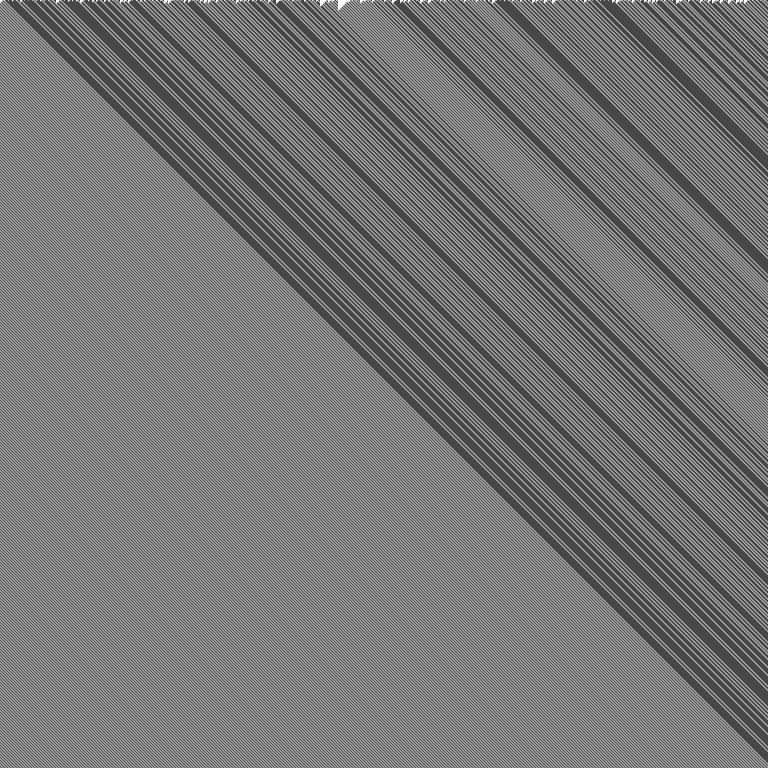
Give the GLSL for this pattern, as a three.js fragment shader.

```glsl
varying vec2 vUv;

const float CELLS = 768.0;
const float LINE_SPACING = 3.0;
const float SCATTER_SPACING = 4.0;
const vec3 SLATE = vec3(0.28);
const vec3 CHALK = vec3(0.97);
const vec3 TOOTH_WHITE = vec3(1.0);

float hash(float n) {
  n = fract(n * 0.1031);
  n *= n + 33.33;
  return fract(n * (n + n));
}

// 1 inside a band of diagonals, 0 outside
float band(float cell, float center, float halfWidth) {
  return step(abs(cell - center), halfWidth);
}

// Wide gaps that read as dark bands
float darkBands(float cell) {
  float gaps = band(cell, 11.0, 4.0) + band(cell, 26.0, 2.0);
  gaps += band(cell, 45.0, 2.0) + band(cell, 68.0, 4.0);
  gaps += band(cell, 87.0, 3.0) + band(cell, 130.0, 3.0);
  gaps += band(cell, 187.0, 4.0) + band(cell, 276.0, 4.0);
  gaps += band(cell, 396.0, 3.0) + band(cell, 499.0, 6.0);
  gaps += band(cell, 603.0, 5.0);
  return min(gaps, 1.0);
}

// Bands where the lines stay as dense as in the plain field
float denseBands(float cell) {
  return min(band(cell, 348.0, 22.0) + band(cell, 475.0, 10.0), 1.0);
}

float regularLine(float cell) {
  return 1.0 - step(0.5, mod(cell, LINE_SPACING));
}

// Lines shifted within their slots, with a few left out
float scatteredLine(float cell) {
  float slot = floor(cell / SCATTER_SPACING);
  float shift = step(0.5, hash(slot + 17.0));
  float onLine = band(cell, slot * SCATTER_SPACING + shift, 0.25);
  return onLine * step(hash(slot + 251.0), 0.94);
}

// Regular lines below the main diagonal, scattered ones above it
float litCell(float cell) {
  float regular = regularLine(cell);
  float mixed = mix(scatteredLine(cell), regular, denseBands(cell));
  mixed *= 1.0 - darkBands(cell);
  return mix(regular, mixed, step(6.0, cell));
}

// Integral of a unit tent, the footprint of a square pixel on a diagonal
float tentIntegral(float t) {
  t = clamp(t, -1.0, 1.0);
  return 0.5 + t - 0.5 * t * abs(t);
}

float diagonalLines(float position, float footprint) {
  float coverage = 0.0;
  float base = floor(position);
  for (int i = -5; i <= 5; i++) {
    float cell = base + float(i);
    float start = (cell - position) / footprint;
    float end = (cell + 1.0 - position) / footprint;
    coverage += litCell(cell) * (tentIntegral(end) - tentIntegral(start));
  }
  return coverage;
}

// Right triangle hanging from the top edge, upright on its left
float tooth(vec2 p, float left, float size, float blur) {
  float x = p.x - left;
  float slope = size - x - p.y;
  return smoothstep(-0.5 * blur, 0.5 * blur, x)
       * smoothstep(-blur, blur, slope);
}

float serratedEdge(vec2 p, float blur) {
  float pitch = 4.0;
  float slot = floor(p.x / pitch);
  float chance = hash(slot + 91.0);
  float size = 1.0 + 3.5 * chance * chance * chance;
  float teeth = tooth(p, slot * pitch, size, blur);
  teeth = max(teeth, tooth(p, 320.0, 7.0, blur));
  return max(teeth, tooth(p, 338.0, 11.0, blur));
}

void main() {
  float footprint = max(fwidth(vUv.x) * CELLS, 0.01);
  float diagonal = (vUv.x + vUv.y - 1.0) * CELLS;
  vec3 color = mix(SLATE, CHALK, diagonalLines(diagonal, footprint));

  // Small teeth along the top
  vec2 fromTop = vec2(vUv.x, 1.0 - vUv.y) * CELLS;
  color = mix(color, TOOTH_WHITE, serratedEdge(fromTop, footprint));
  gl_FragColor = vec4(color, 1.0);
}
```
